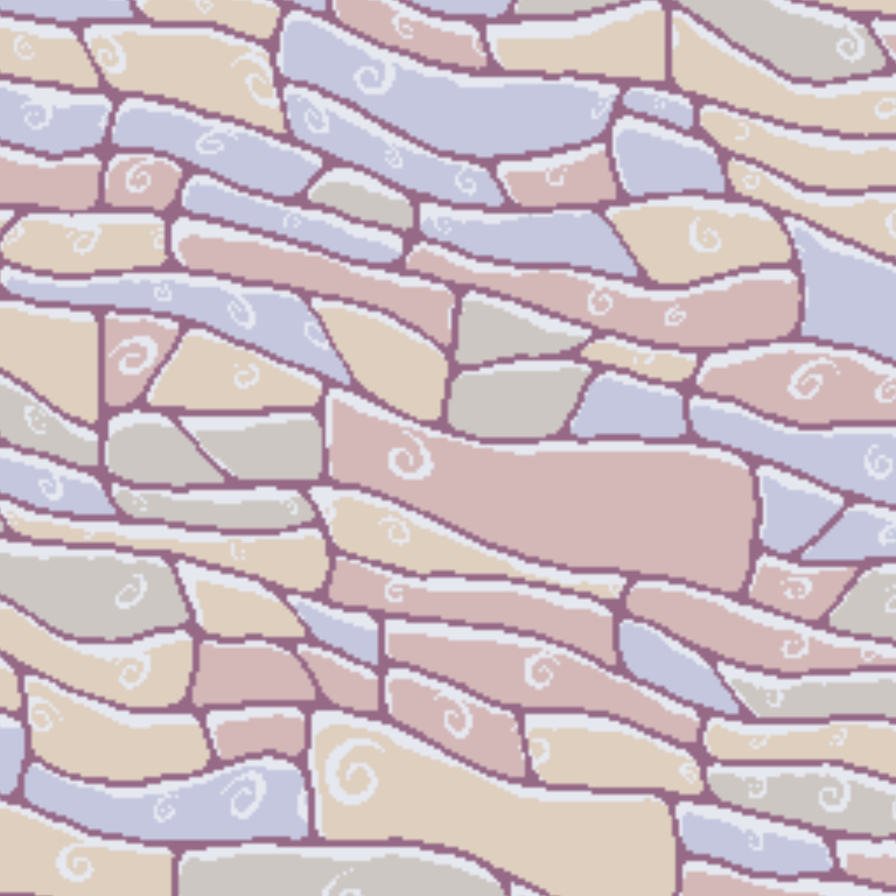
Write a Shadertoy shader that draws this texture.

```glsl
#define GRID 256.0
#define SLOPE 0.21
#define BAND 0.132
#define LENGTH 0.36
#define LINE 0.0078
#define ROUNDING 0.016
#define HIGHLIGHT 0.0105
#define BIG_SHARE 0.22
#define SWIRL_SHARE 0.5
#define TAU 6.2832

const vec3 BLUE = vec3(0.77, 0.78, 0.87);
const vec3 WHITE = vec3(0.90, 0.91, 0.94);
const vec3 PINK = vec3(0.83, 0.72, 0.72);
const vec3 TAN = vec3(0.87, 0.81, 0.75);
const vec3 GREY = vec3(0.80, 0.78, 0.76);
const vec3 PURPLE = vec3(0.59, 0.41, 0.53);

float hash(vec2 p) {
    vec3 q = fract(p.xyx * 0.1031);
    q += dot(q, q.yzx + 33.33);
    return fract((q.x + q.y) * q.z);
}

float corner(vec2 cell, vec2 offset) {
    float a = TAU * hash(cell);
    return dot(vec2(cos(a), sin(a)), offset);
}

float gradientNoise(vec2 p) {
    vec2 i = floor(p), f = p - i, s = f * f * f * (f * (f * 6.0 - 15.0) + 10.0);
    vec2 e = vec2(0, 1);
    return mix(mix(corner(i, f), corner(i + e.yx, f - e.yx), s.x),
               mix(corner(i + e, f - e), corner(i + 1.0, f - 1.0), s.x), s.y);
}

float smoothMin(float a, float b, float k) {
    float h = max(k - abs(a - b), 0.0) / k;
    return min(a, b) - h * h * k * 0.25;
}

// Wavy seam below band k, in band heights
float seam(float k, float x) {
    return k + 0.6 * gradientNoise(vec2(x * 3.0, k * 7.37));
}

// Slanted, bulging joint left of column c, in stone lengths
float joint(float c, float band, float v) {
    vec2 key = vec2(c, band * 3.0 + 50.0);
    return c + 0.55 * (hash(key) - 0.5) + 0.14 * (hash(key + 17.0) - 0.5) * (v - 0.5)
             + 0.7 * (hash(key + 31.0) - 0.5) * v * (1.0 - v);
}

// Logarithmic spiral: thin outer tail, thick belly, curled tip
bool insideSwirl(vec2 p, float radius) {
    float logR = log(max(length(p), 1e-5) / radius);
    float angle = atan(p.y, p.x);
    float growth = 0.17;
    angle += TAU * round((-logR / growth - angle) / TAU);
    float width = 0.24 * smoothstep(-0.2, 2.6, angle);
    return angle > 0.0 && angle < 9.0 && abs(logR + growth * angle + 0.12) < width;
}

vec3 stoneColor(float h) {
    return h < 0.31 ? BLUE : h < 0.56 ? PINK : h < 0.80 ? TAN : GREY;
}

vec3 wall(vec2 p) {
    // Sheared layers with a hand-drawn wobble
    p += 0.004 * vec2(gradientNoise(p * 24.0), gradientNoise(p * 24.0 + 40.0));
    float x = p.x;
    float y = (p.y + SLOPE * x + 0.03 * gradientNoise(p * 2.0)) / BAND;

    // Band
    float band = floor(y);
    if (y < seam(band, x)) band--;
    else if (y >= seam(band + 1.0, x)) band++;
    float low = seam(band, x), high = seam(band + 1.0, x);
    float v = (y - low) / (high - low);
    float height = (high - low) * BAND;

    // Column
    float u = x / LENGTH + 5.0 * hash(vec2(band, 9.0));
    float col = floor(u);
    if (u < joint(col, band, v)) col--;
    else if (u >= joint(col + 1.0, band, v)) col++;
    float left = (u - joint(col, band, v)) * LENGTH;
    float right = (joint(col + 1.0, band, v) - u) * LENGTH;
    float bottom = v * height, top = height - bottom;
    vec2 id = vec2(col * 4.0, band) + 60.0;

    // Most cells split into two layers, then often into short stones
    bool big = hash(id + 3.5) < BIG_SHARE;
    if (!big) {
        float split = 0.5 + 0.4 * gradientNoise(vec2(x * 5.0, band * 3.7 + col * 1.9));
        if (v > split) { bottom = (v - split) * height; id.x += 1.0; }
        else top = (split - v) * height;
        if (hash(id + 7.5) < 0.7) {
            float cut = (left + right) * mix(0.25, 0.75, hash(id + 11.5));
            float side = left - cut + (bottom - top) * (hash(id + 13.5) - 0.5);
            if (side > 0.0) { left = side; id.x += 2.0; }
            else right = -side;
        }
    }

    // Outline, thickened where seams meet
    float edge = smoothMin(smoothMin(top, bottom, ROUNDING), smoothMin(left, right, ROUNDING), ROUNDING);
    if (edge < LINE * 0.5) return PURPLE;

    // Uneven light along the upper and left rims
    float rim = smoothMin(top, left + 0.008, 0.016) - LINE * 0.5;
    float thickness = HIGHLIGHT * (1.0 + 1.3 * gradientNoise(vec2(x * 9.0, id.y * 5.3 + id.x))
                                       + 0.4 * gradientNoise(p * 45.0));
    if (rim < thickness) return WHITE;

    // Swirls spaced along the stone
    vec2 local = 0.5 * vec2(left - right, bottom - top);
    float pitch = big ? 0.15 : 0.085;
    float slot = round(local.x / pitch);
    vec2 key = id + vec2(slot * 19.0, 200.0);
    if (hash(key) < SWIRL_SHARE) {
        float radius = min(0.42 * (top + bottom), 0.47 * pitch) * mix(0.65, 1.0, hash(key + 5.5));
        vec2 d = vec2(local.x - slot * pitch, local.y);
        d.y -= SLOPE * d.x;
        if (hash(key + 8.5) < 0.5) d.x = -d.x;
        float turn = 1.4 * (hash(key + 2.5) - 0.5) + 0.5;
        d = mat2(cos(turn), -sin(turn), sin(turn), cos(turn)) * d;
        if (insideSwirl(d, radius)) return WHITE;
    }
    return stoneColor(hash(id + 23.5));
}

void mainImage(out vec4 fragColor, in vec2 fragCoord) {
    // Coarse grid blended bilinearly for soft, stepped edges
    vec2 g = fragCoord / iResolution.y * GRID - 0.5;
    vec2 cell = floor(g), f = g - cell;
    vec3 color = vec3(0);
    for (int i = 0; i < 4; i++) {
        vec2 o = vec2(i & 1, i >> 1);
        vec2 w = mix(1.0 - f, f, o);
        color += w.x * w.y * wall((cell + o + 0.5) / GRID);
    }
    fragColor = vec4(color, 1.0);
}
```
